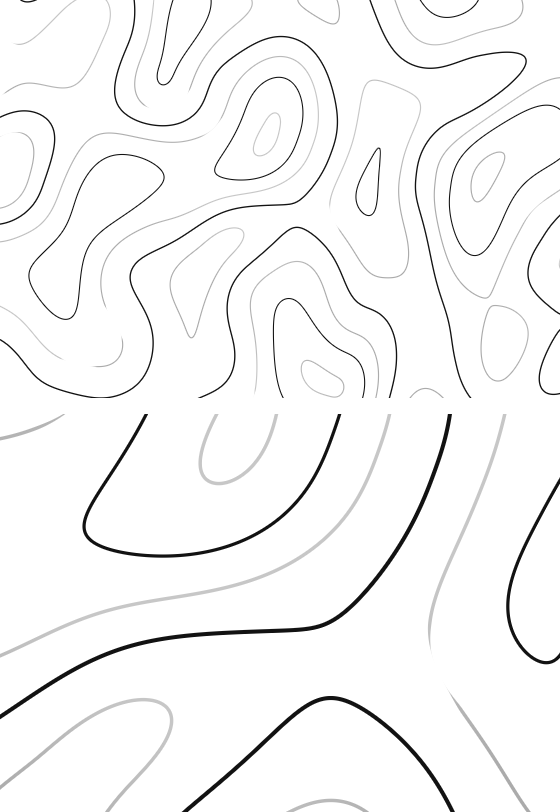
Top, the full canvas; bottom, a detail of the centre.
This pattern is drawn by a WebGL 2 fragment shader. Its source:

```glsl
#version 300 es
precision highp float;
// Topographic contour map: thin black and grey height lines on white paper.

uniform vec2 u_resolution;
out vec4 outColor;

const vec3 PAPER = vec3(1.0);
const vec3 INK = vec3(0.07);
const vec3 GREY = vec3(0.67);
const vec3 PALE_GREY = vec3(0.78);

const float LEVEL_STEP = 0.19;   // height between neighbouring contours
const float BOLD_WIDTH = 0.0034; // line widths, in canvas heights
const float FINE_WIDTH = 0.0027;
const float GREY_WIDTH = 0.0029;

// Integer hash of a lattice cell, from 0 to 1.
float hash(ivec2 cell, uint seed) {
    uint n = uint(cell.x) * 1597334677u ^ uint(cell.y) * 3812015801u ^ seed * 2798796415u;
    n = (n ^ (n >> 16)) * 2146121005u;
    n = (n ^ (n >> 15)) * 2221713035u;
    n ^= n >> 16;
    return float(n >> 8) / 16777216.0;
}

// Slope contribution of one lattice corner.
float corner(ivec2 cell, vec2 offset, uint seed) {
    float angle = 6.28319 * hash(cell, seed);
    return dot(vec2(cos(angle), sin(angle)), offset);
}

// Gradient noise with quintic blending.
float noise(vec2 p, uint seed) {
    vec2 base = floor(p);
    vec2 f = p - base;
    ivec2 cell = ivec2(base);
    vec2 w = f * f * f * (f * (f * 6.0 - 15.0) + 10.0);
    float low = mix(corner(cell, f, seed),
                    corner(cell + ivec2(1, 0), f - vec2(1, 0), seed), w.x);
    float high = mix(corner(cell + ivec2(0, 1), f - vec2(0, 1), seed),
                     corner(cell + ivec2(1, 1), f - vec2(1, 1), seed), w.x);
    return mix(low, high, w.y);
}

vec2 rotate(vec2 p, float angle) {
    float c = cos(angle), s = sin(angle);
    return vec2(c * p.x - s * p.y, s * p.x + c * p.y);
}

// Smooth terrain, stretched along a steep diagonal; one unit per contour.
float terrain(vec2 p) {
    vec2 q = rotate(p, 0.4) * vec2(3.5, 2.6) + vec2(7.3, 4.6);
    q += 0.18 * vec2(noise(q * 0.8, 11u), noise(q * 0.8, 12u));
    return noise(q, 5u) / LEVEL_STEP;
}

vec2 terrainSlope(vec2 p) {
    vec2 e = vec2(0.002, 0.0);
    return vec2(terrain(p + e.xy) - terrain(p - e.xy),
                terrain(p + e.yx) - terrain(p - e.yx)) / (2.0 * e.x);
}

// Coverage of a line of the given width at a distance from its centre.
float stroke(float distance, float width, float pixel) {
    float coverage = clamp((0.5 * width - distance) / pixel + 0.5, 0.0, 1.0);
    return coverage * min(width / pixel, 1.0);
}

void main() {
    float pixel = 1.0 / u_resolution.y;
    vec2 p = gl_FragCoord.xy * pixel;

    // Distance to the nearest contour, and its index.
    float height = terrain(p);
    float level = floor(height);
    float distance = abs(height - level - 0.5) / max(length(terrainSlope(p)), 0.001);

    // Even contours are inked, every second one bold; odd ones are grey.
    bool inked = mod(level, 2.0) < 0.5;
    bool bold = mod(level, 4.0) < 0.5;
    float shade = smoothstep(-0.2, 0.3, noise(p * 2.3, 21u));
    vec3 color = inked ? INK : mix(GREY, PALE_GREY, shade);
    float width = inked ? (bold ? BOLD_WIDTH : FINE_WIDTH) : GREY_WIDTH;

    // Grey contours break often with tapered ends, fine inked ones rarely.
    float breaks = noise(p * 4.2 + 3.7, 31u);
    float greyTaper = 1.0 - smoothstep(0.26, 0.36, breaks);
    float inkTaper = 1.0 - smoothstep(0.57, 0.6, breaks);
    width *= inked ? (bold ? 1.0 : inkTaper) : greyTaper;

    outColor = vec4(mix(PAPER, color, stroke(distance, width, pixel)), 1.0);
}
```
